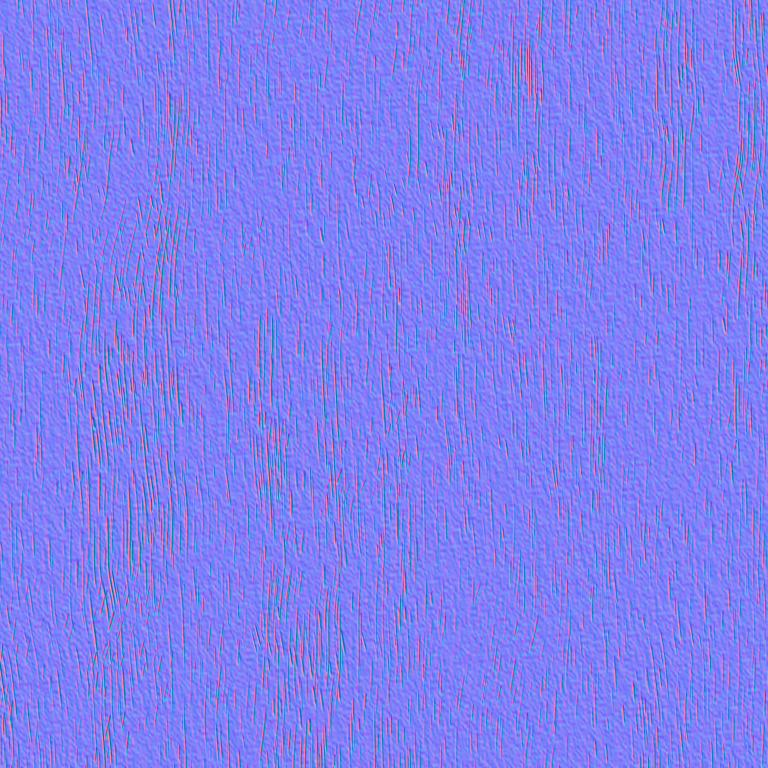
Reproduce this texture map procedurally as a WebGL 1 fragment shader.

```glsl
precision highp float;
// Tangent-space normal map of fine wood grain: vertical pores over a rough surface.

uniform vec2 u_resolution;

const float SLOPE_STEP = 0.0006;
const float PORE_HALF_WIDTH = 0.0017;
const float PORE_DEPTH = 0.0029;
const float BUMP_HEIGHT = 0.00085;
const float FIBRE_HEIGHT = 0.0010;
const float BLUE_LEVEL = 0.98;

float hash(vec2 p) {
  vec3 q = fract(vec3(p.xyx) * 0.1031);
  q += dot(q, q.yzx + 33.33);
  return fract((q.x + q.y) * q.z);
}

float valueNoise(vec2 p) {
  vec2 cell = floor(p);
  vec2 f = fract(p);
  f = f * f * (3.0 - 2.0 * f);
  float low = mix(hash(cell), hash(cell + vec2(1.0, 0.0)), f.x);
  float high = mix(hash(cell + vec2(0.0, 1.0)), hash(cell + vec2(1.0, 1.0)), f.x);
  return mix(low, high, f.y);
}

// Leans the fibres sideways; each seed gives another set of directions.
vec2 bendFibres(vec2 p, float lean, float seed) {
  float broad = valueNoise(p * vec2(6.0, 3.5) + seed) - 0.5;
  float local = valueNoise(p * vec2(21.0, 15.0) + seed + 71.0) - 0.5;
  return vec2(p.x + lean * (broad + 0.16 * local), p.y);
}

// Depth of one layer of tapered pores, one candidate in each grid cell.
float poreLayer(vec2 p, vec2 grid, float density, float seed) {
  float column = floor(p.x * grid.x);
  float along = p.y * grid.y + 9.0 * hash(vec2(column, seed));
  vec2 id = vec2(column, floor(along)) + seed;
  float present = smoothstep(-0.04, 0.04, density - hash(id + 3.7));
  float centre = mix(0.27, 0.73, hash(id + 11.3));
  float halfLength = mix(0.24, 0.5, hash(id + 23.9));
  float across = abs(fract(p.x * grid.x) - centre) / grid.x;
  float fromMiddle = abs(fract(along) - 0.5) / halfLength;
  float taper = 1.0 - smoothstep(0.4, 1.0, fromMiddle);
  float groove = 1.0 - smoothstep(0.0, PORE_HALF_WIDTH, across);
  float strength = hash(id + 41.1);
  return present * taper * groove * mix(0.3, 1.0, strength * strength);
}

float surfaceHeight(vec2 p) {
  vec2 fibre = bendFibres(p, 0.045, 17.0);
  vec2 crossing = bendFibres(p, 0.06, 143.0);

  // Narrow vertical bands gather the long, closely spaced pores.
  float band = smoothstep(0.55, 0.82, valueNoise(fibre * vec2(23.0, 2.3) + 5.0));
  float shortPores = poreLayer(crossing, vec2(141.0, 25.0), 0.36 + 0.2 * band, 13.0);
  float midPores = poreLayer(fibre, vec2(127.0, 15.0), 0.38 + 0.3 * band, 57.0);
  float longPores = poreLayer(fibre, vec2(119.0, 6.0), 0.2 + 0.8 * band, 91.0);
  float pores = max(longPores, max(shortPores, midPores)) * (0.85 + 0.75 * band);

  // Fine bumps, with a stretched fibre relief.
  vec2 turned = vec2(p.x + 0.12 * p.y, p.y - 0.08 * p.x);
  float bumps = valueNoise(turned * vec2(340.0, 230.0) + 40.0);
  float fibres = valueNoise(fibre * vec2(240.0, 60.0) + 29.0);
  return BUMP_HEIGHT * bumps + FIBRE_HEIGHT * fibres - PORE_DEPTH * pores;
}

vec3 surfaceNormal(vec2 p) {
  float h = surfaceHeight(p);
  float hx = surfaceHeight(p + vec2(SLOPE_STEP, 0.0));
  float hy = surfaceHeight(p + vec2(0.0, SLOPE_STEP));
  return normalize(vec3(h - hx, h - hy, SLOPE_STEP));
}

void main() {
  // Average several normals across the pixel to smooth thin groove walls.
  vec3 normal = vec3(0.0);
  for (int i = 0; i < 3; i++) {
    vec2 offset = vec2(float(i) - 1.0, 0.0) / 3.0;
    normal += surfaceNormal((gl_FragCoord.xy + offset) / u_resolution) / 3.0;
  }
  vec3 encoded = 0.5 + 0.5 * normal;
  gl_FragColor = vec4(encoded.xy, encoded.z * BLUE_LEVEL, 1.0);
}
```
